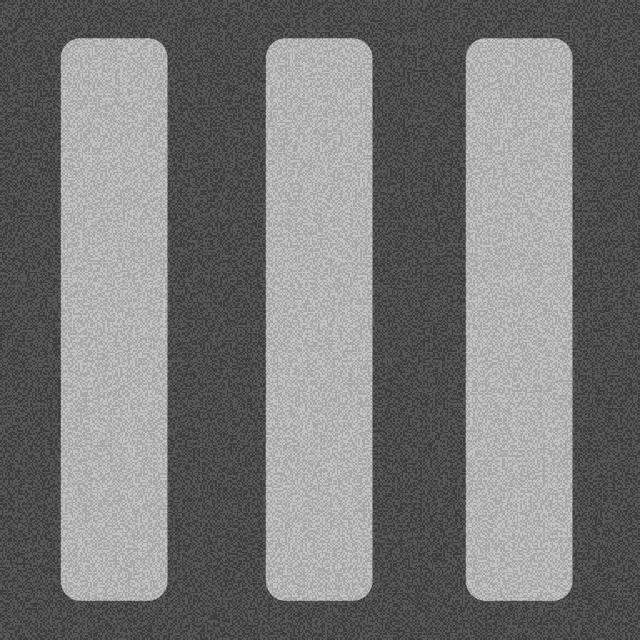
Write a three.js fragment shader that draws this pattern.

```glsl
// Three upright pale rounded bars on dark ground, both covered in fine two-tone grain.
varying vec2 vUv;

const float BAR_COUNT = 3.0;
const vec2 FIRST_CENTER = vec2(0.1784, 0.5007);
const vec2 BAR_HALF_SIZE = vec2(0.0833, 0.4395);
const float BAR_SPACING = 0.3203;
const float LAST_BAR_SHIFT = -0.0078;
const float CORNER_RADIUS = 0.031;
const float GRAIN_CELLS = 384.0;

const vec3 GROUND_DARK = vec3(0.24);
const vec3 GROUND_LIGHT = vec3(0.34);
const vec3 BAR_DARK = vec3(0.65);
const vec3 BAR_LIGHT = vec3(0.76);

float hash(vec2 cell) {
  vec3 p = fract(cell.xyx * 0.1031);
  p += dot(p, p.yzx + 33.33);
  return fract((p.x + p.y) * p.z);
}

// Contrast of a cell with its four neighbours, which suppresses large clumps.
float fineGrain(vec2 cell) {
  vec2 stepX = vec2(1.0, 0.0);
  vec2 stepY = stepX.yx;
  float neighbours = hash(cell + stepX) + hash(cell - stepX)
                   + hash(cell + stepY) + hash(cell - stepY);
  return hash(cell) - 0.25 * neighbours;
}

float roundedBox(vec2 p, vec2 halfSize, float radius) {
  vec2 q = abs(p) - halfSize + radius;
  return length(max(q, 0.0)) + min(max(q.x, q.y), 0.0) - radius;
}

// Distance to the nearest bar in the row; the last bar sits slightly closer.
float barRow(vec2 p) {
  float index = floor((p.x - FIRST_CENTER.x) / BAR_SPACING + 0.5);
  index = clamp(index, 0.0, BAR_COUNT - 1.0);
  float shift = LAST_BAR_SHIFT * step(BAR_COUNT - 1.5, index);
  vec2 center = FIRST_CENTER + vec2(index * BAR_SPACING + shift, 0.0);
  return roundedBox(p - center, BAR_HALF_SIZE, CORNER_RADIUS);
}

vec3 twoTone(vec3 dark, vec3 light, float grain, float threshold) {
  return mix(dark, light, step(threshold, grain));
}

void main() {
  // Grain: thresholds set the share of each tone.
  float grain = fineGrain(floor(vUv * GRAIN_CELLS) + 17.0);
  vec3 ground = twoTone(GROUND_DARK, GROUND_LIGHT, grain, -0.03);
  vec3 bar = twoTone(BAR_DARK, BAR_LIGHT, grain, 0.035);

  // Bars with a smoothed outline.
  float edge = 0.75 * fwidth(vUv.x);
  float coverage = 1.0 - smoothstep(-edge, edge, barRow(vUv));
  gl_FragColor = vec4(mix(ground, bar, coverage), 1.0);
}
```
